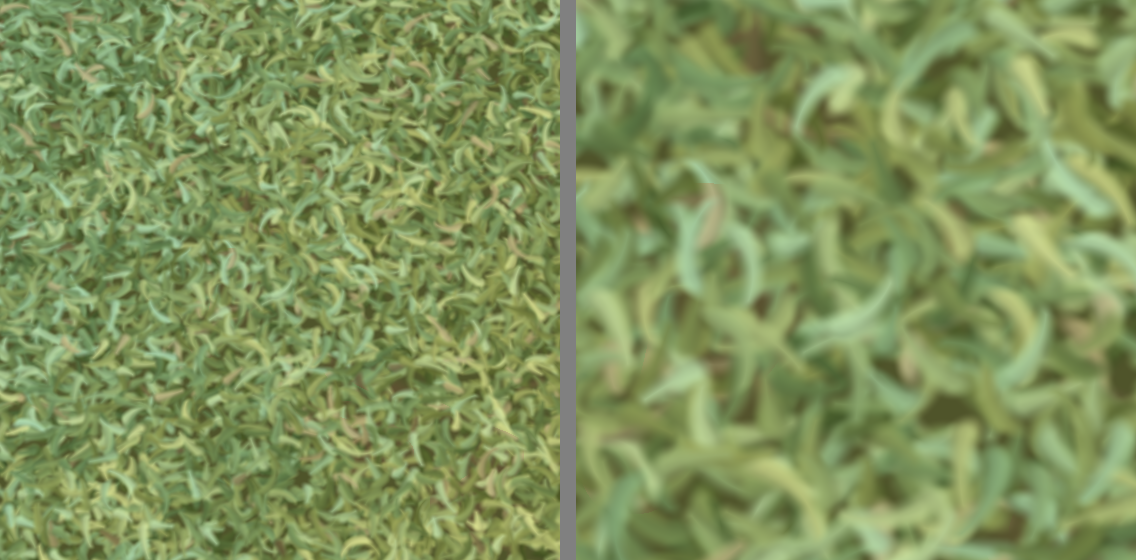
Left, the full canvas; right, a detail of the centre.
This texture is drawn by a Shadertoy shader. Its source:

```glsl
#define LAYERS 7
#define CELLS 23.0
#define BLADE_WIDTH 0.15
#define SOFTNESS 0.15
#define COVER 0.9
#define GAP vec3(0.28, 0.33, 0.15)
#define SHADE vec3(0.25, 0.32, 0.13)
#define LEAF vec3(0.52, 0.605, 0.36)
#define LIGHT vec3(0.75, 0.84, 0.61)
#define STRAW vec3(0.74, 0.67, 0.49)
#define SOIL vec3(0.40, 0.32, 0.21)

float hash(vec2 p) {
    vec3 q = fract(vec3(p.xyx) * 0.1031);
    q += dot(q, q.yzx + 33.33);
    return fract((q.x + q.y) * q.z);
}

// Broad uneven patches, roughly -1 to 1
float patches(vec2 p) {
    float a = sin(p.x * 6.1 + 2.0 * sin(p.y * 4.3 + 0.7));
    float b = sin(p.y * 9.7 - p.x * 5.2 + 1.5 * sin(p.x * 8.1));
    float c = sin(p.x * 19.0 + p.y * 14.0 + 2.0 * sin(p.y * 17.0));
    return a * 0.4 + b * 0.35 + c * 0.25;
}

// Coverage of a bent, tapered blade; side runs across its width
float blade(vec2 q, float angle, float halfLength, float bend, out float side) {
    float c = cos(angle), s = sin(angle);
    q = vec2(c * q.x + s * q.y, c * q.y - s * q.x);
    q.y += bend * (q.x * q.x - 0.12);
    float along = clamp(q.x, -halfLength, halfLength);
    float width = BLADE_WIDTH * (0.85 - 0.4 * along / halfLength);
    side = clamp(q.y / BLADE_WIDTH, -1.0, 1.0);
    float d = length(q - vec2(along, 0.0)) - width;
    return 1.0 - smoothstep(-SOFTNESS, SOFTNESS, d);
}

vec3 bladeColor(float tone, float tint, float kind, float warmth, float dryness) {
    vec3 col = mix(SHADE, LEAF, smoothstep(0.0, 0.55, tone));
    col = mix(col, LIGHT, smoothstep(0.5, 1.0, tone));
    // Cool bluish green to warm yellow green
    float w = clamp(warmth + (tint - 0.5) * 0.9, 0.0, 1.0);
    col *= mix(vec3(0.89, 1.0, 1.12), vec3(1.09, 1.0, 0.89), w);
    // Scattered dead blades and bare earth in dry spots
    float dead = step(0.96 - 0.13 * dryness, kind);
    vec3 deadColor = mix(SOIL, STRAW, smoothstep(0.2, 0.7, tone));
    return mix(col, deadColor, dead * 0.75);
}

void mainImage(out vec4 fragColor, in vec2 fragCoord) {
    vec2 uv = fragCoord / iResolution.y;
    // Mild perspective: features shrink towards the top
    vec2 ground = vec2((uv.x - 0.5) * (1.0 + 0.15 * uv.y), uv.y + 0.14 * uv.y * uv.y);

    float patchiness = patches(uv);
    float warmth = 0.5 + 0.55 * (uv.x - 0.5) - 0.3 * (uv.y - 0.5) + 0.18 * patchiness;
    float dryness = smoothstep(0.3, 0.85, patches(uv * 1.3 + 3.7)) * smoothstep(0.2, 0.6, uv.x);
    vec3 col = mix(GAP, SOIL, 0.25 + 0.5 * dryness);

    // Overlapping layers, one blade per cell
    for (int layer = 0; layer < LAYERS; layer++) {
        float height = float(layer) / float(LAYERS - 1);
        float turn = float(layer) * 1.3;
        mat2 rotation = mat2(cos(turn), sin(turn), -sin(turn), cos(turn));
        vec2 p = rotation * ground * CELLS + float(layer) * 17.37;
        vec2 cell = floor(p);
        for (int j = -1; j <= 1; j++) {
            for (int i = -1; i <= 1; i++) {
                vec2 id = cell + vec2(i, j);
                vec2 seed = id + 91.0 + float(layer) * 37.0;
                vec2 center = id + vec2(hash(seed), hash(seed + 11.3));
                float angle = hash(seed + 23.7) * 6.2832;
                float halfLength = mix(0.25, 0.65, hash(seed + 31.1));
                float bend = (hash(seed + 47.9) - 0.5) * 1.3;
                float side;
                float cover = blade(p - center, angle, halfLength, bend, side);
                float tone = 0.72 * hash(seed + 53.3) + 0.26 * height + 0.05 * patchiness;
                vec3 paint = bladeColor(tone, hash(seed + 67.1), hash(seed + 79.9), warmth, dryness);
                col = mix(col, paint * (1.0 + 0.1 * side), cover * COVER);
            }
        }
    }
    fragColor = vec4(clamp(col, 0.0, 1.0), 1.0);
}
```
